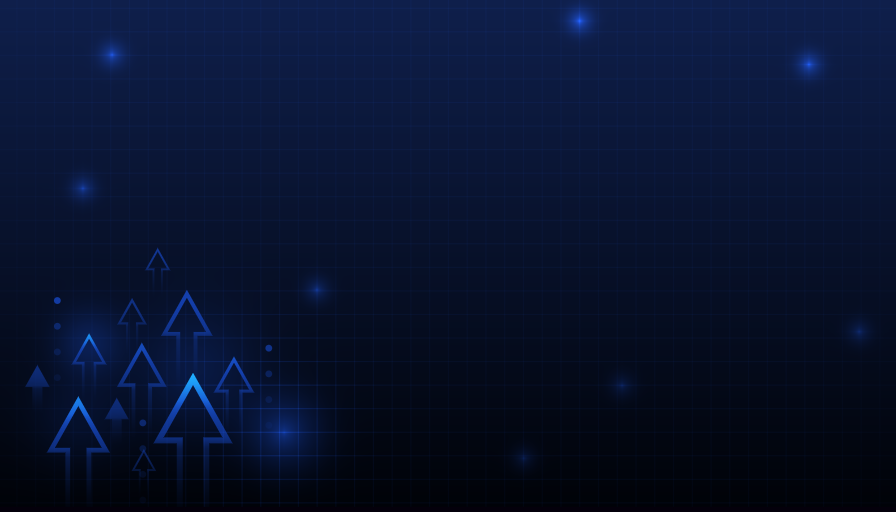
Write a WebGL 1 fragment shader that draws this background.

```glsl
precision highp float;
// Night-blue gradient with a faint grid, soft sparks and a cluster of rising neon arrows.
uniform vec2 u_resolution;

const vec3 BLUE = vec3(0.09, 0.29, 0.80);
const vec3 CYAN = vec3(0.12, 0.68, 1.0);

// Coverage of a shape from its signed distance, one pixel soft.
float cover(float d) {
  return clamp(0.5 - d * u_resolution.y, 0.0, 1.0);
}

// Thin lines repeated along one axis.
float lines(float x, float offset, float spacing) {
  float d = abs(mod(x - offset + 0.5 * spacing, spacing) - 0.5 * spacing);
  float width = max(0.0022, 1.0 / u_resolution.y);
  return (1.0 - smoothstep(0.0, width, d)) * 0.0022 / width;
}

// Round halo with a small four-pointed core.
vec3 spark(vec2 p, vec2 center, float strength) {
  vec2 d = abs(p - center);
  float halo = 0.36 * exp(-dot(d, d) / 0.0007);
  float core = 0.45 * exp(-length(d) / 0.007);
  float rays = 0.16 * (exp(-d.x / 0.002 - d.y / 0.018) + exp(-d.y / 0.002 - d.x / 0.018));
  return BLUE * strength * (halo + core + rays);
}

float haze(vec2 p, vec2 center, float radius) {
  return exp(-dot(p - center, p - center) / (radius * radius));
}

// Upward arrow; size is the head height, hot lights the tip, solid fills the outline.
void arrow(inout vec3 color, vec2 p, vec2 tip, float size, float strength, float hot, float solid) {
  vec2 q = vec2(abs(p.x - tip.x), tip.y - p.y) / size;
  float head = max(dot(q, vec2(0.872, -0.489)), q.y - 1.0);
  float shaft = max(q.x - 0.23, 0.5 - q.y);
  float d = min(head, shaft);
  float shape = cover(d * size);
  float border = shape - cover((d + 0.085) * size);
  float mask = mix(border, shape, solid);
  float fade = 1.0 - smoothstep(0.1, 2.3, q.y);
  fade *= mix(1.0, 0.55, smoothstep(0.9, 1.1, q.y));
  float heat = hot * exp(-q.y * q.y * 9.0);
  vec3 tint = mix(BLUE, CYAN, heat);
  color = mix(color, tint, mask * clamp(strength * fade + heat, 0.0, 1.0));
}

// Column of four dots fading downward.
float dots(vec2 p, vec2 top) {
  float sum = 0.0;
  for (int i = 0; i < 4; i++) {
    float k = float(i);
    sum += cover(length(p - top + vec2(0.0, 0.0502 * k)) - 0.0066) * exp(-0.65 * k);
  }
  return sum;
}

void main() {
  vec2 p = gl_FragCoord.xy / u_resolution.y;
  vec2 uv = gl_FragCoord.xy / u_resolution;

  // Backdrop, darkening toward the floor
  vec3 color = mix(vec3(0.0, 0.008, 0.027), vec3(0.058, 0.122, 0.295), uv.y);

  // Blue haze around the arrows
  float pool = haze(p, vec2(0.555, 0.155), 0.075);
  float mist = haze(p, vec2(0.38, 0.27), 0.12);
  color += BLUE * (0.30 * pool + 0.20 * mist);
  color += BLUE * 0.25 * haze(p, vec2(0.174, 0.33), 0.065);
  color += BLUE * 0.12 * haze(p, vec2(0.153, 0.18), 0.09);

  // Grid, stronger inside the haze
  float columns = lines(p.x, 0.0331, 0.03664);
  float rows = lines(p.y, 0.0178, 0.046);
  float lit = 0.055 + 0.16 * haze(p, vec2(0.52, 0.18), 0.17);
  float sides = smoothstep(0.0, 0.12, uv.x) * smoothstep(1.0, 0.88, uv.x);
  color += BLUE * (0.8 * columns + rows) * lit * mix(0.5, 1.0, sides);

  // Scattered sparks
  color += spark(p, vec2(0.219, 0.893), 0.75);
  color += spark(p, vec2(1.132, 0.959), 0.95);
  color += spark(p, vec2(1.580, 0.874), 0.85);
  color += spark(p, vec2(0.162, 0.632), 0.60);
  color += spark(p, vec2(0.619, 0.434), 0.50);
  color += spark(p, vec2(1.678, 0.352), 0.38);
  color += spark(p, vec2(1.215, 0.247), 0.32);
  color += spark(p, vec2(1.023, 0.105), 0.30);
  color += spark(p, vec2(0.555, 0.155), 0.35);

  // Dot columns
  float dotted = 0.75 * dots(p, vec2(0.112, 0.413)) + 0.6 * dots(p, vec2(0.525, 0.320));
  dotted += 0.45 * dots(p, vec2(0.279, 0.174));
  color = mix(color, BLUE, min(dotted, 1.0));

  // Arrows from back to front
  arrow(color, p, vec2(0.308, 0.516), 0.044, 0.65, 0.0, 0.0);
  arrow(color, p, vec2(0.258, 0.418), 0.052, 0.55, 0.0, 0.0);
  arrow(color, p, vec2(0.365, 0.434), 0.090, 0.80, 0.0, 0.0);
  arrow(color, p, vec2(0.073, 0.287), 0.043, 0.50, 0.0, 1.0);
  arrow(color, p, vec2(0.228, 0.223), 0.042, 0.48, 0.0, 1.0);
  arrow(color, p, vec2(0.174, 0.349), 0.061, 0.75, 0.7, 0.0);
  arrow(color, p, vec2(0.277, 0.331), 0.087, 0.75, 0.1, 0.0);
  arrow(color, p, vec2(0.457, 0.304), 0.071, 0.80, 0.1, 0.0);
  arrow(color, p, vec2(0.281, 0.123), 0.043, 0.40, 0.0, 0.0);
  arrow(color, p, vec2(0.153, 0.226), 0.110, 0.80, 0.55, 0.0);
  arrow(color, p, vec2(0.377, 0.272), 0.138, 0.80, 1.0, 0.0);

  // Dark strip along the floor
  color = mix(color, vec3(0.015, 0.0, 0.045), cover(p.y - 0.010));
  gl_FragColor = vec4(color, 1.0);
}
```
